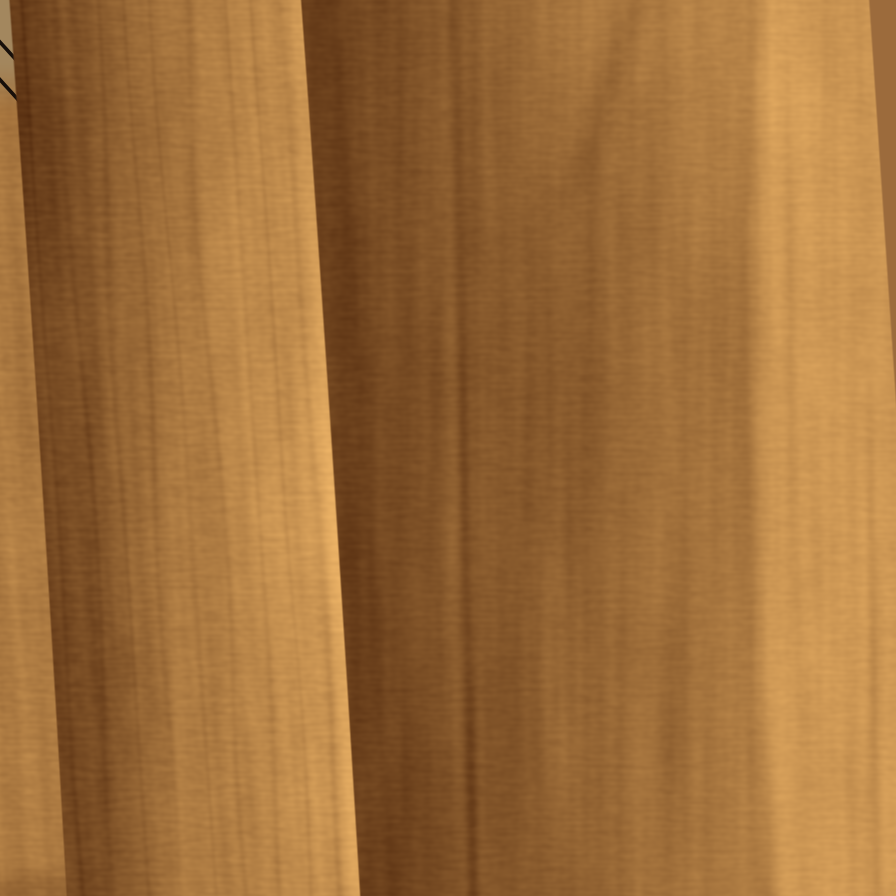
A WebGL 1 fragment shader for this texture:

```glsl
precision highp float;
// Leaning wooden boards in warm side light: a sliver, a narrow board, a wide board.
// Slanted edges split the canvas; each board gets a tone profile across its width,
// and gradient noise adds long grain, soft blotches and fine cross flecks.

uniform vec2 u_resolution;

const vec3 DARK_WOOD  = vec3(0.405, 0.238, 0.100);
const vec3 LIGHT_WOOD = vec3(0.875, 0.655, 0.370);
const vec3 BACKDROP   = vec3(0.610, 0.420, 0.235);
const vec3 PALE_WALL  = vec3(0.640, 0.530, 0.370);
const vec3 INK        = vec3(0.090, 0.060, 0.040);

// Board edges: x at the top, and drift toward the bottom.
const vec2 EDGE_LEFT   = vec2(0.0105, 0.064);
const vec2 EDGE_MIDDLE = vec2(0.3360, 0.066);
const vec2 EDGE_RIGHT  = vec2(0.9700, 0.067);

const float GRAIN_AMOUNT  = 0.13;
const float BLOTCH_AMOUNT = 0.11;
const float FLECK_AMOUNT  = 0.085;

vec2 gradientAt(vec2 cell) {
  vec3 p = fract(cell.xyx * vec3(0.1031, 0.1030, 0.0973));
  p += dot(p, p.yzx + 33.33);
  float angle = 6.28318 * fract((p.x + p.y) * p.z);
  return vec2(cos(angle), sin(angle));
}

float gradientNoise(vec2 p) {
  vec2 i = floor(p), f = fract(p);
  vec2 w = f * f * f * (f * (f * 6.0 - 15.0) + 10.0);
  float a = dot(gradientAt(i), f);
  float b = dot(gradientAt(i + vec2(1.0, 0.0)), f - vec2(1.0, 0.0));
  float c = dot(gradientAt(i + vec2(0.0, 1.0)), f - vec2(0.0, 1.0));
  float d = dot(gradientAt(i + 1.0), f - 1.0);
  return mix(mix(a, b, w.x), mix(c, d, w.x), w.y);
}

float edgeX(vec2 edge, float down) { return edge.x + edge.y * down; }

// Soft dark or light line centred on zero.
float streak(float x, float width) { return exp(-x * x / (width * width)); }

// Long fibres, broad blotches and short horizontal flecks.
float woodDetail(vec2 p, float seed) {
  vec2 q = p + seed;
  float grain = gradientNoise(q * vec2(34.0, 1.6))
              + 0.6 * gradientNoise(q * vec2(85.0, 4.5));
  float blotch = gradientNoise(q * vec2(9.0, 4.0))
               + 0.5 * gradientNoise(q * vec2(24.0, 13.0));
  float fleck = gradientNoise(q * vec2(32.0, 190.0))
              + 0.6 * gradientNoise(q * vec2(120.0, 150.0));
  return GRAIN_AMOUNT * grain + BLOTCH_AMOUNT * blotch + FLECK_AMOUNT * fleck;
}

vec3 woodColor(float tone) {
  return mix(DARK_WOOD, LIGHT_WOOD, clamp(tone, -0.25, 1.12));
}

float narrowBoardTone(vec2 p, float across, float down) {
  float tone = 0.03 + 0.47 * smoothstep(-0.05, 0.50, across);
  tone += 0.26 * smoothstep(0.35, 0.95, across);
  tone += 0.20 * smoothstep(0.92, 1.0, across);
  tone += 0.10 * (smoothstep(0.0, 0.55, down) - 0.6);
  // Repeating growth lines, wandering slightly along the board.
  float lines = across * 9.0 + 0.5 * gradientNoise(vec2(across * 5.0, down * 2.0));
  tone -= 0.075 * streak(fract(lines) - 0.5, 0.10);
  return tone + woodDetail(p, 3.7);
}

float wideBoardTone(vec2 p, float across, float down) {
  float tone = 0.03 + 0.22 * smoothstep(0.0, 0.24, across);
  tone += 0.30 * smoothstep(0.25, 0.80, across);
  // Warmer light near the top and in the lower middle.
  float centre = smoothstep(0.2, 0.4, across);
  tone += centre * (0.13 * (1.0 - smoothstep(0.0, 0.35, down))
                  + 0.07 * smoothstep(0.55, 1.0, down));
  // Pale sapwood band with a gently bowed border.
  float bow = 0.835 + 0.07 * (down - 0.45) * (down - 0.45);
  bow += 0.006 * gradientNoise(vec2(2.0, down * 7.0));
  float sapwood = smoothstep(-0.012, 0.028, p.x - bow);
  tone = mix(tone, 0.90, sapwood * 0.85);
  tone -= 0.07 * streak(p.x - bow + 0.006, 0.010);
  tone -= 0.10 * streak(p.x - 0.966 - 0.012 * down, 0.006) * smoothstep(0.3, 0.6, down);
  // Near-vertical seam and the curved figure at the top.
  float seam = p.x - 0.508 - 0.020 * down;
  tone -= 0.15 * streak(seam, 0.007) * (0.6 + 0.4 * smoothstep(0.2, 0.5, down));
  tone += 0.05 * streak(seam + 0.014, 0.010);
  float figure = p.x - 0.712 + 0.34 * down;
  tone -= 0.10 * streak(figure, 0.020) * (1.0 - smoothstep(0.12, 0.30, down));
  tone -= 0.05 * streak(across - 0.055, 0.014);
  return tone + 0.8 * woodDetail(p, 11.3);
}

void main() {
  vec2 uv = gl_FragCoord.xy / u_resolution;
  float down = 1.0 - uv.y;
  float soft = 0.8 / u_resolution.x + 0.0006;
  float left = edgeX(EDGE_LEFT, down) + 0.008 * down * (1.0 - down);
  float middle = edgeX(EDGE_MIDDLE, down) + 0.006 * down * (1.0 - down);
  float right = edgeX(EDGE_RIGHT, down);
  vec2 leaning = vec2(uv.x - 0.065 * down, uv.y);
  vec2 upright = vec2(uv.x - 0.020 * down, uv.y);

  // Left sliver: wood below a pale wall crossed by two dark slanted lines.
  vec3 color = woodColor(0.57 - 0.16 * smoothstep(0.96, 0.99, down) + woodDetail(leaning, 7.1));
  color = mix(color, PALE_WALL, 1.0 - smoothstep(0.06, 0.13, down));
  float slant = down - 1.1 * uv.x;
  float lines = min(abs(slant - 0.047), abs(slant - 0.089));
  color = mix(color, INK, 1.0 - smoothstep(0.002, 0.004, lines));

  // Narrow board, wide board, then the backdrop beyond the last edge.
  float narrow = narrowBoardTone(leaning, (uv.x - left) / (middle - left), down);
  color = mix(color, woodColor(narrow), smoothstep(-soft, soft, uv.x - left));
  float wide = wideBoardTone(vec2(uv.x, uv.y), (uv.x - middle) / (right - middle), down);
  wide += 0.05 * gradientNoise(upright * vec2(60.0, 2.5));
  color = mix(color, woodColor(wide), smoothstep(-soft, soft, uv.x - middle));
  color = mix(color, BACKDROP, smoothstep(-soft, soft, uv.x - right));
  gl_FragColor = vec4(color, 1.0);
}
```
